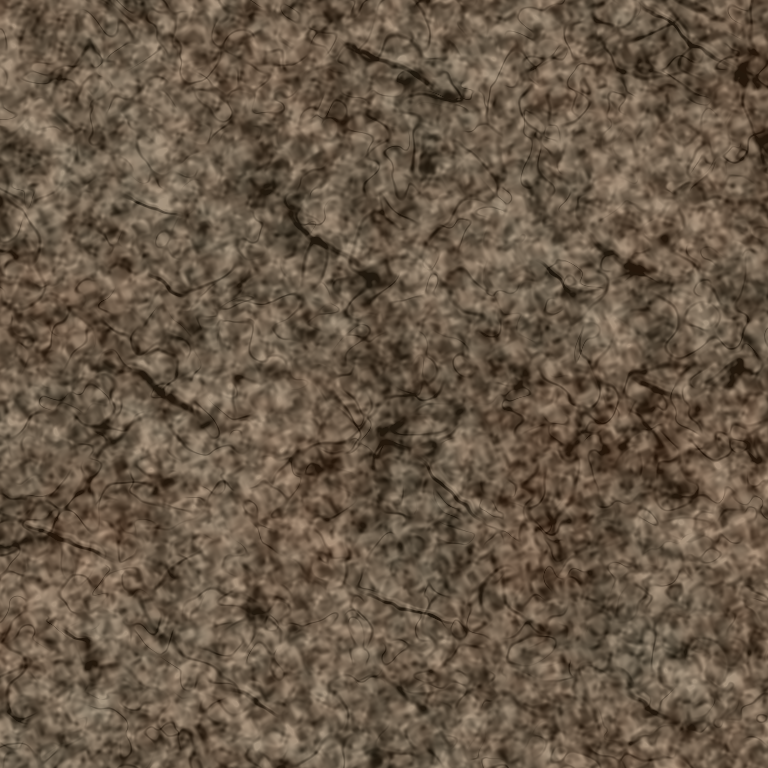
Give the GLSL for this texture, as a WebGL 2 fragment shader.

```glsl
#version 300 es
precision highp float;
// Weathered brown rock: gritty grain, a web of fine cracks, slanting gashes and dark pits.

uniform vec2 u_resolution;
out vec4 fragColor;

const vec3 SHADOW_BROWN = vec3(0.13, 0.085, 0.04);
const vec3 LIGHT_TAN = vec3(0.62, 0.54, 0.455);
const int GASH_COUNT = 16;

float hash(vec2 p) {
    return fract(sin(dot(p, vec2(127.1, 311.7))) * 43758.5453);
}

float valueNoise(vec2 p) {
    vec2 cell = floor(p);
    vec2 f = fract(p);
    f = f * f * (3.0 - 2.0 * f);
    float bottom = mix(hash(cell), hash(cell + vec2(1.0, 0.0)), f.x);
    float top = mix(hash(cell + vec2(0.0, 1.0)), hash(cell + vec2(1.0)), f.x);
    return mix(bottom, top, f.y);
}

vec2 rotate(vec2 p, float angle) {
    float c = cos(angle);
    float s = sin(angle);
    return vec2(c * p.x - s * p.y, s * p.x + c * p.y);
}

// Noise centred on zero, turned so that octaves do not share a grid
float layer(vec2 p, float frequency, float angle) {
    return valueNoise(rotate(p, angle) * frequency + angle * 17.0) - 0.5;
}

vec2 warp(vec2 p, float frequency, float amount) {
    return p + amount * vec2(layer(p, frequency, 0.4), layer(p, frequency, 2.3));
}

// Thin lines along the zero contour of a noise layer, broken into pieces
float crackWeb(vec2 p, float frequency, float angle, float width) {
    float line = 1.0 - smoothstep(0.0, width, abs(layer(p, frequency, angle)));
    float presence = smoothstep(-0.2, 0.2, layer(p, frequency * 0.6, angle + 1.9));
    return line * presence;
}

// Tapered slit along x; the lit lip above it is negative
float gash(vec2 q, float halfLength, float width) {
    float taper = 1.0 - smoothstep(0.3, 1.0, abs(q.x) / halfLength);
    float slit = 1.0 - smoothstep(0.2, 1.0, abs(q.y) / width);
    float lip = 1.0 - smoothstep(0.0, 1.0, abs(q.y - 2.2 * width) / width);
    return taper * (slit - 0.35 * lip);
}

float pit(vec2 q, vec2 radius) {
    return 1.0 - smoothstep(0.15, 1.0, length(q / radius));
}

// Scattered gashes falling to the right, some ending in a pit
float gashes(vec2 p) {
    float depth = 0.0;
    for (int i = 0; i < GASH_COUNT; i++) {
        float id = float(i);
        vec2 jitter = vec2(hash(vec2(id, 3.1)), hash(vec2(id, 8.7)));
        vec2 center = fract(vec2(0.618, 0.382 * 0.7) * id + 0.25 * jitter);
        float angle = mix(0.3, 0.75, hash(vec2(id, 5.3)));
        float halfLength = mix(0.03, 0.1, hash(vec2(id, 1.9)));
        float width = mix(0.003, 0.006, hash(vec2(id, 6.4)));
        vec2 offset = p - center;
        depth += gash(rotate(offset, angle), halfLength, width);
        vec2 tip = rotate(vec2(halfLength, 0.0), -angle);
        float pitStrength = step(0.5, hash(vec2(id, 9.2)));
        depth += 0.8 * pitStrength * pit(offset - tip, vec2(0.045, 0.02));
    }
    return clamp(depth, -0.4, 1.0);
}

// Grain from broad patches down to single grit specks
float grain(vec2 p) {
    return 0.20 * layer(p, 6.0, 0.3)
         + 0.25 * layer(p, 17.0, 1.1)
         + 0.35 * layer(p, 44.0, 2.0)
         + 0.50 * layer(p, 92.0, 0.7)
         + 0.50 * layer(p, 165.0, 2.7);
}

void main() {
    vec2 p = gl_FragCoord.xy / u_resolution.y;
    vec2 bent = warp(warp(p, 14.0, 0.035), 45.0, 0.014);

    float tone = 0.6 + grain(warp(p, 60.0, 0.006));

    // Crack webs at three sizes
    tone -= 0.26 * crackWeb(bent, 11.0, 0.9, 0.045);
    tone -= 0.30 * crackWeb(bent, 25.0, 2.2, 0.075);
    tone -= 0.24 * crackWeb(bent, 52.0, 0.5, 0.11);

    tone -= 0.45 * gashes(warp(warp(p, 20.0, 0.018), 70.0, 0.007));

    vec3 color = mix(SHADOW_BROWN, LIGHT_TAN, clamp(tone, 0.02, 1.08));

    // Faint drift between olive and reddish stone
    float tint = layer(p, 7.0, 1.6) + 0.6 * layer(p, 48.0, 0.2);
    color += tint * vec3(0.022, -0.012, -0.02);

    fragColor = vec4(color, 1.0);
}
```
